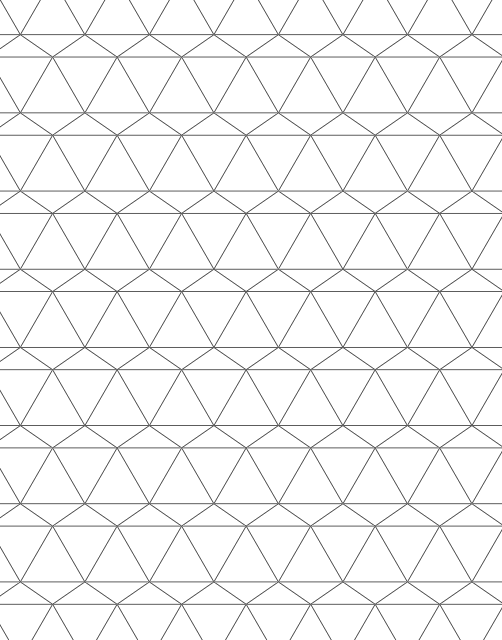
Write a Shadertoy shader that draws this pattern.

```glsl
// Share of a pixel covered by a thin line at distance d
float lineCoverage(float d, float width, float pixel) {
    float inner = max(d - 0.5 * pixel, -0.5 * width);
    float outer = min(d + 0.5 * pixel, 0.5 * width);
    return max(outer - inner, 0.0) / pixel;
}

// Distance to the rules and zigzags of alternating tall and flat triangle rows
float latticeDistance(vec2 p) {
    const float halfBase = 0.0504;
    const float tallRow = 0.08725;
    const float flatRow = 0.0349;

    // Fold both axes around a vertex on the rule between the two rows
    float period = 2.0 * halfBase;
    float x = abs(mod(p.x - 0.0822 + halfBase, period) - halfBase);
    float y = mod(p.y - 0.9109 + tallRow, tallRow + flatRow) - tallRow;

    // Horizontal rules
    float rules = min(abs(y), min(y + tallRow, flatRow - y));

    // Slanted sides rise from the vertex in the row above and fall below
    float rowHeight = y > 0.0 ? flatRow : tallRow;
    vec2 side = vec2(halfBase, rowHeight);
    float sides = abs(abs(y) * side.x - x * side.y) / length(side);

    return min(rules, sides);
}

void mainImage(out vec4 fragColor, in vec2 fragCoord) {
    vec2 p = fragCoord / iResolution.y;
    float ink = lineCoverage(latticeDistance(p), 0.00125, 1.0 / iResolution.y);
    fragColor = vec4(mix(vec3(1.0), vec3(0.2), ink), 1.0);
}
```
